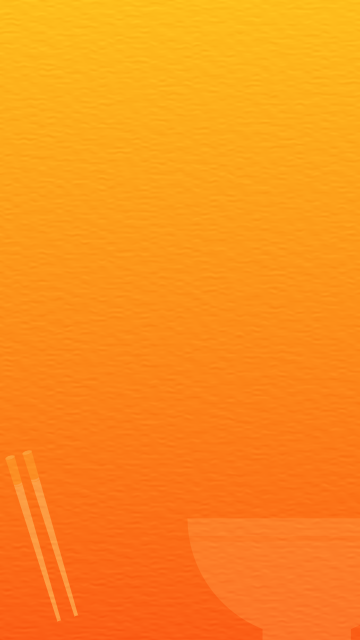
Write a WebGL 2 fragment shader that draws this background.

```glsl
#version 300 es
precision highp float;
// Warm amber-to-orange backdrop with a fine embossed paper grain,
// a pale half-disc bowl at lower right and two tapered chopsticks at lower left.
// Shapes are distance functions in units of the canvas width; grain is value noise.

uniform vec2 u_resolution;
out vec4 fragColor;

const vec3 TOP_COLOR    = vec3(0.995, 0.745, 0.110);
const vec3 BOTTOM_COLOR = vec3(0.985, 0.365, 0.085);
const vec3 BOWL_TINT    = vec3(1.00, 0.66, 0.32);
const vec3 SHAFT_COLOR  = vec3(0.99, 0.62, 0.27);
const vec3 HANDLE_COLOR = vec3(0.99, 0.56, 0.14);
const vec3 CAP_COLOR    = vec3(0.99, 0.62, 0.22);

const vec2  BOWL_CENTER = vec2(0.852, 0.338);
const float BOWL_RADIUS = 0.331;
const float BOWL_ALPHA  = 0.30;
const float STRIPE_Y    = 0.281;   // darker band below the rim
const float STRIPE_HALF = 0.008;
const float STRIPE_FADE = 0.30;
const float FOOT_HALF   = 0.1227;
const float FOOT_TOP    = 0.031;

const vec2  STICK_TOP    = vec2(0.0278, 0.5069);
const vec2  STICK_TIP    = vec2(0.1644, 0.0532);
const vec2  STICK_STEP   = vec2(0.0475, 0.0139);
const float STICK_WIDE   = 0.0130;  // half width at the handle
const float STICK_NARROW = 0.0052;  // half width at the tip
const float HANDLE_PART  = 0.158;   // share of the length

const vec2  GRAIN_SCALE  = vec2(42.0, 135.0);
const float GRAIN_AMOUNT = 0.045;

float hash(vec2 p) {
    vec3 q = fract(vec3(p.xyx) * 0.1031);
    q += dot(q, q.yzx + 33.33);
    return fract((q.x + q.y) * q.z);
}

float valueNoise(vec2 p) {
    vec2 cell = floor(p), f = fract(p);
    f = f * f * (3.0 - 2.0 * f);
    return mix(mix(hash(cell), hash(cell + vec2(1, 0)), f.x),
               mix(hash(cell + vec2(0, 1)), hash(cell + vec2(1, 1)), f.x), f.y);
}

// Coverage of a shape whose signed distance is d, softened over one pixel.
float cover(float d, float pixel) {
    return clamp(0.5 - d / pixel, 0.0, 1.0);
}

// Relief of long horizontal fibres, lit from above.
float paperGrain(vec2 p) {
    vec2 q = p * GRAIN_SCALE;
    q.y += 0.7 * valueNoise(p * 60.0);
    return valueNoise(q) - valueNoise(q + vec2(0.1, 0.7));
}

float bowlDistance(vec2 p) {
    vec2 q = p - BOWL_CENTER;
    float halfDisc = max(length(q) - BOWL_RADIUS, q.y);
    halfDisc = max(halfDisc, FOOT_TOP - p.y);
    float foot = max(abs(q.x) - FOOT_HALF, p.y - FOOT_TOP - 0.003);
    return min(halfDisc, foot);
}

// Paints one chopstick whose upper end is at the given point.
vec3 paintStick(vec3 color, vec2 p, vec2 top, float pixel) {
    vec2 axis = STICK_TIP - STICK_TOP;
    float len = length(axis);
    axis /= len;
    vec2 q = p - top;
    float along = dot(q, axis);
    float side = dot(q, vec2(-axis.y, axis.x));
    float t = along / len;

    float halfWidth = mix(STICK_WIDE, STICK_NARROW, clamp(t, 0.0, 1.0));
    float body = max(abs(side) - halfWidth, max(-along, along - len));
    vec2 capPoint = vec2(side, along * 2.6);
    float cap = (length(capPoint) - STICK_WIDE) * 0.5;

    // Curved joint with a thin ring between handle and shaft.
    float bend = 0.003 * (1.0 - pow(side / STICK_WIDE, 2.0));
    float joint = along - bend - HANDLE_PART * len;
    vec3 wood = mix(SHAFT_COLOR, HANDLE_COLOR, cover(joint, pixel));
    float ring = abs(joint - 0.006) - 0.001;
    wood = mix(wood, HANDLE_COLOR, 0.55 * cover(ring, pixel));

    color = mix(color, wood, 0.95 * cover(body, pixel));
    return mix(color, CAP_COLOR, cover(cap, pixel));
}

void main() {
    vec2 p = gl_FragCoord.xy / u_resolution.x;
    float pixel = 1.0 / u_resolution.x;

    // Vertical gradient
    vec3 color = mix(BOTTOM_COLOR, TOP_COLOR, gl_FragCoord.y / u_resolution.y);

    // Bowl with its faint stripe
    float stripe = cover(abs(p.y - STRIPE_Y) - STRIPE_HALF, pixel);
    float bowl = cover(bowlDistance(p), pixel);
    color = mix(color, BOWL_TINT, bowl * BOWL_ALPHA * (1.0 - STRIPE_FADE * stripe));

    // Pair of chopsticks
    for (int i = 0; i < 2; i++) {
        color = paintStick(color, p, STICK_TOP + float(i) * STICK_STEP, pixel);
    }

    // Paper relief, weakest in the saturated red
    color += paperGrain(p) * GRAIN_AMOUNT * vec3(0.35, 1.0, 0.7);
    fragColor = vec4(clamp(color, 0.0, 1.0), 1.0);
}
```
